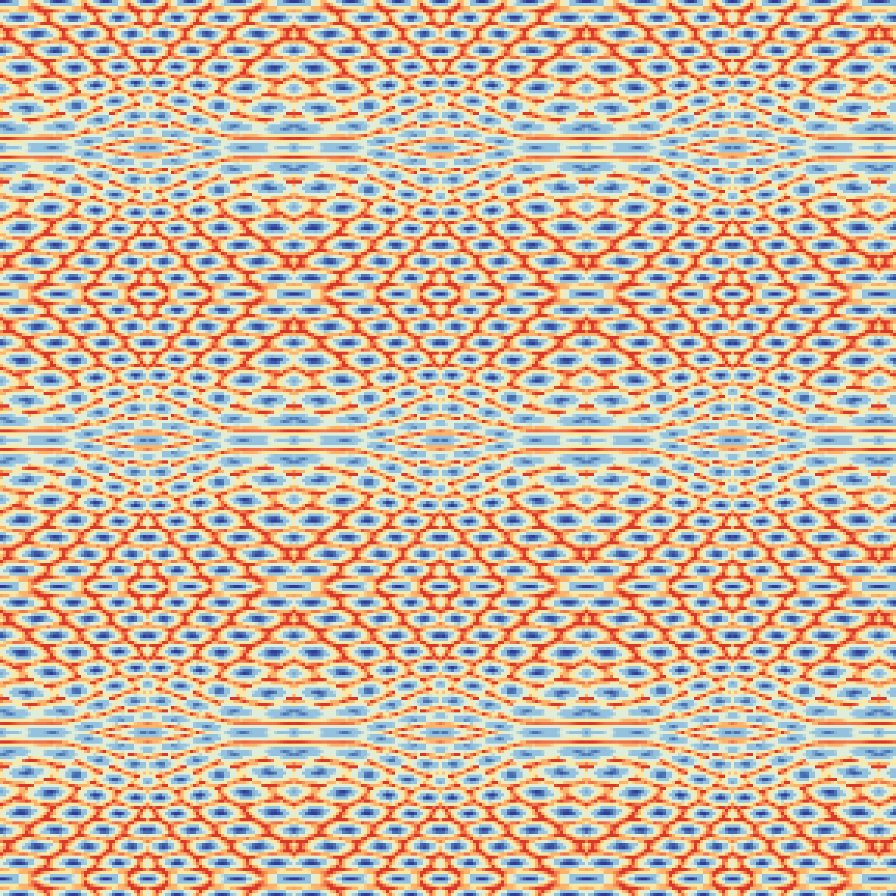
Reproduce this pattern procedurally as a three.js fragment shader.

```glsl
varying vec2 vUv;

const float CELLS = 288.0;       // woven cells across the canvas
const float HALF_REPEAT = 47.0;  // cells from one mirror axis to the next
const float ROWS = 9.0;          // stripe rows per half repeat
const float SLANTS = 3.0;        // slanted lines per half repeat
const float PI = 3.14159;
const int SAMPLES = 3;

// Distance to the nearest mirror axis
vec2 mirrorFold(vec2 cell, float halfSize) {
  return abs(mod(cell + halfSize, 2.0 * halfSize) - halfSize);
}

// One at whole phases, zero halfway between
float triangleWave(float phase) {
  return 2.0 * abs(fract(phase) - 0.5);
}

// Spreads the blended waves evenly over 0 to 1
float equalize(float value) {
  float rest = 1.0 - value;
  return value < 0.2 ? 5.0 * value * value : 1.0 - 1.25 * rest * rest;
}

// Diagonals that flatten toward the eye row
float slantPhase(float across, float down) {
  float bend = 0.9 * down + 0.00018 * down * down * down;
  float squeeze = 2.8 * sin(PI * across / HALF_REPEAT);
  return (across + squeeze + bend) * SLANTS / HALF_REPEAT;
}

// Rows that step at each diagonal and close into lozenges at the eye
float rowPhase(float across, float down, float slant) {
  float up = HALF_REPEAT - down;
  float stagger = 0.45 * (fract(slant + 0.5) - 0.5);
  float lozenge = max(0.0, 1.0 - up / 28.0) * smoothstep(0.0, 32.0, across);
  float bricks = smoothstep(0.0, 8.0, down) * smoothstep(2.0, 12.0, up);
  return up * ROWS / HALF_REPEAT + lozenge + stagger * bricks;
}

float brickHeight(vec2 cell) {
  vec2 axis = mirrorFold(cell, HALF_REPEAT);
  float across = HALF_REPEAT - axis.x;
  float slant = slantPhase(across, axis.y);
  float rows = triangleWave(rowPhase(across, axis.y, slant));
  float slants = triangleWave(slant);
  // Diagonals fade until the rows dominate
  slants = mix(slants, 0.6, 0.65 * smoothstep(20.0, 44.0, axis.y));
  return equalize(mix(min(rows, slants), max(rows, slants), 0.2));
}

vec3 blendStep(vec3 below, vec3 above, float edge, float level) {
  return mix(below, above, smoothstep(edge - 0.03, edge + 0.03, level));
}

// Red through cream to deep blue
vec3 threadColor(float level) {
  vec3 color = vec3(0.85, 0.22, 0.16);
  color = blendStep(color, vec3(0.94, 0.45, 0.29), 0.12, level);
  color = blendStep(color, vec3(0.98, 0.70, 0.42), 0.21, level);
  color = blendStep(color, vec3(0.99, 0.91, 0.64), 0.39, level);
  color = blendStep(color, vec3(0.88, 0.93, 0.85), 0.57, level);
  color = blendStep(color, vec3(0.58, 0.76, 0.87), 0.75, level);
  color = blendStep(color, vec3(0.29, 0.45, 0.70), 0.91, level);
  return blendStep(color, vec3(0.19, 0.22, 0.59), 0.97, level);
}

vec3 weave(vec2 uv) {
  vec2 cell = floor(vec2(uv.x, 1.0 - uv.y) * CELLS);
  return threadColor(brickHeight(cell));
}

void main() {
  // Average samples over the pixel to smooth cell edges
  vec2 footprint = 0.55 * fwidth(vUv);
  vec3 color = vec3(0.0);
  for (int j = 0; j < SAMPLES; j++) {
    for (int i = 0; i < SAMPLES; i++) {
      vec2 offset = (vec2(float(i), float(j)) + 0.5) / float(SAMPLES) - 0.5;
      color += weave(vUv + offset * footprint);
    }
  }
  gl_FragColor = vec4(color / float(SAMPLES * SAMPLES), 1.0);
}
```
